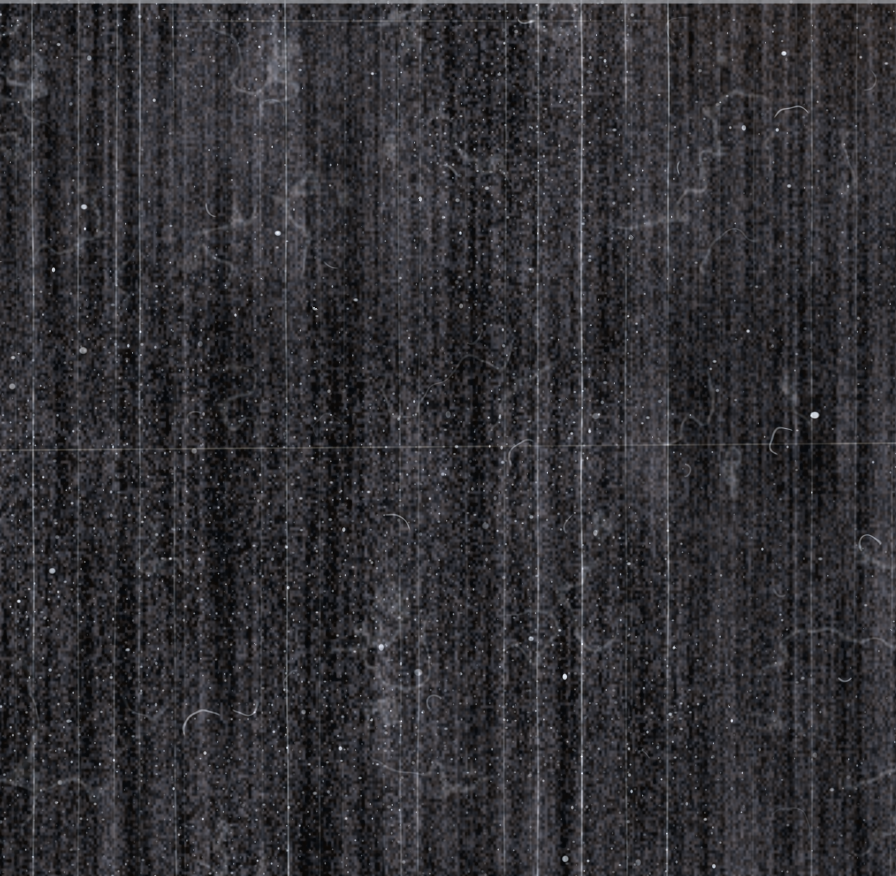
Give the GLSL for this texture, as a WebGL 1 fragment shader.

```glsl
precision highp float;
// Worn dark film: charcoal ground with fine vertical streaks and grain,
// long broken scratches, scattered dust specks, curled fibres and two
// faint horizontal creases. Value noise and jittered cells drive it all.
#define BASE 0.163
#define GRAIN 0.30
#define STREAK 0.15
#define HAZE 0.13
#define SCRATCHES 30
#define SCRATCH_GAIN 0.44
#define FIBRES 26
#define DUST 0.34

uniform vec2 u_resolution;
float pixel;

float hash(vec2 p) {
  vec3 q = fract(p.xyx * 0.1031);
  q += dot(q, q.yzx + 33.33);
  return fract((q.x + q.y) * q.z);
}

float noise(vec2 p) {
  vec2 i = floor(p), f = fract(p);
  f = f * f * (3.0 - 2.0 * f);
  vec2 e = vec2(0.0, 1.0);
  return mix(mix(hash(i), hash(i + e.yx), f.x),
             mix(hash(i + e.xy), hash(i + e.yy), f.x), f.y);
}

float fbm(vec2 p) {
  return 0.55 * noise(p) + 0.3 * noise(p * 2.1 + 7.3) + 0.15 * noise(p * 4.3 + 19.1);
}

float stroke(float d, float halfWidth) {
  return 1.0 - smoothstep(max(halfWidth - pixel, 0.0), halfWidth + pixel, abs(d));
}

// One speck per cell, kept inside the cell, with random size and strength.
float specks(vec2 p, float cells, float radius, float density) {
  vec2 id = floor(p * cells) + cells;
  vec2 center = 0.3 + 0.4 * vec2(hash(id + 3.1), hash(id + 8.7));
  vec2 d = (fract(p * cells) - center) / cells;
  d.x *= mix(0.75, 1.4, hash(id + 5.9));
  float size = radius * mix(0.5, 1.2, hash(id + 12.3));
  float strength = mix(0.25, 1.0, pow(hash(id + 21.7), 2.0));
  return stroke(length(d), size) * strength * step(hash(id + 31.3), density);
}

float scratches(vec2 p, float aspect) {
  float sum = 0.0;
  for (int i = 0; i < SCRATCHES; i++) {
    float k = float(i);
    float x = aspect * (k + hash(vec2(k, 4.0))) / float(SCRATCHES);
    x += (hash(vec2(k, 9.0)) - 0.5) * 0.009 * (p.y - 0.5);
    x += 0.0015 * (noise(vec2(k * 13.0, p.y * 9.0)) - 0.5);
    float strength = 0.12 + 0.88 * pow(hash(vec2(k, 14.0)), 2.5);
    float wear = smoothstep(0.1, 0.65, noise(vec2(k * 17.0, p.y * 5.0)) + 0.3 * strength);
    wear *= mix(0.4, 1.15, noise(vec2(k * 23.0, p.y * 110.0)));
    sum += stroke(p.x - x, 0.0009) * strength * wear;
    sum += 0.1 * stroke(p.x - x, 0.004) * strength;
  }
  return sum;
}

// Short wobbling arcs with random centre, opening and radius.
float fibres(vec2 p, float aspect) {
  float sum = 0.0;
  vec2 wobble = 0.006 * vec2(noise(p * 70.0), noise(p * 70.0 + 40.0));
  for (int i = 0; i < FIBRES; i++) {
    float k = float(i);
    vec2 center = vec2(hash(vec2(k, 41.0)) * aspect, hash(vec2(k, 47.0)));
    float turn = 6.2832 * hash(vec2(k, 53.0));
    float radius = mix(0.007, 0.024, hash(vec2(k, 59.0)));
    float opening = mix(-0.3, 0.75, hash(vec2(k, 61.0)));
    vec2 d = p + wobble - center;
    float along = dot(d, vec2(cos(turn), sin(turn))) / max(length(d), 0.0001);
    float arc = stroke(length(d) - radius, 0.0008);
    sum += arc * smoothstep(opening, opening + 0.2, along) * mix(0.15, 0.7, hash(vec2(k, 67.0)));
  }
  return sum;
}

void main() {
  pixel = 1.0 / u_resolution.y;
  vec2 p = gl_FragCoord.xy * pixel;
  float aspect = u_resolution.x * pixel;

  // Broad zones: dirty dark areas and cloudy paler ones.
  float dirt = smoothstep(0.3, 0.75, fbm(p * vec2(4.0, 3.0) + 2.6) + 0.3 * (0.5 - p.x));
  float haze = fbm(p * vec2(4.5, 6.5) + 31.0);
  float v = BASE + HAZE * (haze - 0.47) - 0.035 * (dirt - 0.5);

  // Vertical streaks, from hair-fine to broad, partly regular.
  float fine = noise(vec2(p.x * 165.0, p.y * 4.0)) - 0.5;
  float broad = noise(vec2(p.x * 48.0 + 80.0, p.y * 1.5)) - 0.5;
  float ribs = sin(6.2832 * (p.x * 122.0 + 2.0 * noise(vec2(p.x * 9.0, 3.0))));
  v += STREAK * (fine + 0.7 * broad) + 0.018 * ribs * (1.0 - 0.6 * dirt);

  // Film grain, slightly taller than wide.
  float grain = 0.7 * noise(p * vec2(340.0, 290.0)) + 0.3 * noise(p * vec2(190.0, 150.0) + 60.0);
  v += GRAIN * (grain - 0.5) * mix(0.85, 1.15, dirt);
  v = max(v, 0.035 + 0.2 * v);

  // Dust, fibres, wispy marks and scratches.
  float density = DUST * mix(0.25, 1.2, dirt);
  float dust = 0.5 * specks(p, 115.0, 0.0011, density);
  dust += 0.6 * specks(p + 3.37, 61.0, 0.0016, density * 0.7);
  dust += 0.8 * specks(p + 7.71, 24.0, 0.0032, density * 0.4);
  float wisp = stroke((fbm(p * 13.0 + 90.0) - 0.5) * 0.05, 0.0006);
  wisp *= smoothstep(0.52, 0.7, noise(p * 11.0 + 50.0));
  float marks = dust + 0.5 * fibres(p, aspect) + 0.13 * wisp;
  marks += SCRATCH_GAIN * scratches(p, aspect);

  // Horizontal creases and the pale upper edge.
  float worn = mix(0.4, 1.0, noise(vec2(p.x * 35.0, 6.0)));
  float crease = 0.2 * stroke(p.y - 0.486 - 0.008 * p.x, 0.0008) * worn;
  float span = smoothstep(0.1, 0.3, p.x) * (1.0 - smoothstep(0.6, 0.85, p.x));
  crease += 0.16 * stroke(p.y - 0.976, 0.0008) * worn * span;
  float edge = smoothstep(0.996 - pixel, 0.996 + pixel, p.y);

  // Cool charcoal tint, a warm upper right, and faint colour in the grain.
  vec3 color = v * vec3(1.0, 0.975, 1.06);
  float warm = smoothstep(0.8, 1.0, p.y) * smoothstep(0.5, 0.9, p.x);
  color += warm * vec3(0.012, 0.0, -0.012);
  color += 0.03 * (noise(p * 210.0 + 15.0) - 0.5) * vec3(1.0, 0.0, -1.0);
  color += marks * vec3(0.96, 1.0, 1.03) + crease * vec3(1.0, 0.98, 0.88);
  color = mix(color, vec3(0.61, 0.62, 0.64), 0.75 * edge);
  gl_FragColor = vec4(clamp(color, 0.0, 0.95), 1.0);
}
```
